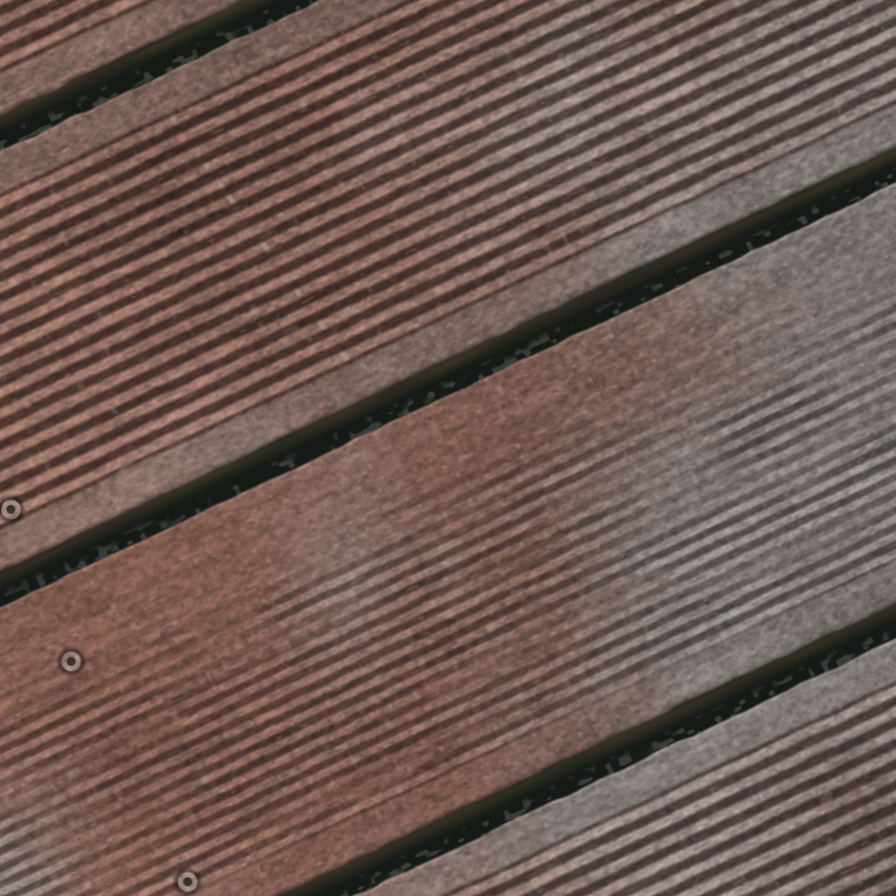
A Shadertoy shader for this texture:

```glsl
// Weathered decking: slanted boards split by dark gaps, each milled with fine grooves.
// Board space (u along, v across) is repeated with floor; value noise adds grain,
// grey weathering, worn grooves on every third board, debris and screws.

#define BOARD_ANGLE   0.443
#define BOARD_PITCH   0.460
#define BOARD_OFFSET  0.309
#define GAP_HALF      0.0185
#define FLAT_EDGE     0.060
#define GROOVE_COUNT  16.0
#define WORN_COUNT    20.0
#define GRAIN_AMOUNT  0.42
#define SCREW_U       0.190
#define SCREW_SPREAD  0.139
#define SCREW_RADIUS  0.0115

const vec3 WARM_WOOD = vec3(0.495, 0.350, 0.302);
const vec3 GREY_WOOD = vec3(0.475, 0.448, 0.438);
const vec3 GAP_BLACK = vec3(0.085, 0.100, 0.085);
const vec3 GAP_WALL  = vec3(0.205, 0.190, 0.145);
const vec3 DEBRIS    = vec3(0.300, 0.310, 0.290);
const vec3 PALE_CHIP = vec3(0.680, 0.600, 0.550);

float hash(vec2 p) {
    vec3 q = fract(vec3(p.xyx) * 0.1031);
    q += dot(q, q.yzx + 33.33);
    return fract((q.x + q.y) * q.z);
}

float noise(vec2 p) {
    vec2 i = floor(p), f = fract(p);
    f = f * f * (3.0 - 2.0 * f);
    return mix(mix(hash(i), hash(i + vec2(1, 0)), f.x),
               mix(hash(i + vec2(0, 1)), hash(i + vec2(1, 1)), f.x), f.y);
}

float fbm(vec2 p) {
    float sum = 0.0, amp = 0.5;
    for (int i = 0; i < 4; i++) {
        sum += amp * noise(p);
        p = p * 2.03 + 17.3;
        amp *= 0.5;
    }
    return sum / 0.9375;
}

// Ridge height 0..1 across a band of evenly spaced grooves
float ridges(float x, float count) {
    return smoothstep(0.08, 0.88, 0.5 - 0.5 * cos(6.28319 * x * count));
}

void mainImage(out vec4 fragColor, in vec2 fragCoord) {
    vec2 p = fragCoord / iResolution.y;
    float px = 1.0 / iResolution.y;

    // Board space
    float c = cos(BOARD_ANGLE), s = sin(BOARD_ANGLE);
    vec2 b = vec2(c * p.x + s * p.y, c * p.y - s * p.x);
    float id = floor((b.y - BOARD_OFFSET) / BOARD_PITCH);
    float l = b.y - BOARD_OFFSET - id * BOARD_PITCH;
    float worn = step(1.5, mod(id, 3.0));

    // Noise layers: fine grain, long streaks, large stains
    float grain = 0.6 * noise(b * vec2(130.0, 210.0)) + 0.4 * noise(b * vec2(260.0, 330.0) + 9.0);
    float streak = noise(b * vec2(14.0, 150.0) + 41.0);
    float stain = fbm(p * 4.5 + id * 7.7);

    // Grooves between flat edges; the worn board fades out towards its upper edge
    float wobble = 0.0016 * (noise(b * vec2(28.0, 60.0)) - 0.5);
    float across = (l + wobble - FLAT_EDGE) / (BOARD_PITCH - 2.0 * FLAT_EDGE);
    float ridge = ridges(across, mix(GROOVE_COUNT, WORN_COUNT, worn));
    float band = smoothstep(-0.008, 0.012, across) * smoothstep(1.008, 0.988, across);
    float patches = smoothstep(0.20, 0.70, noise(b * vec2(9.0, 32.0) + 5.0));
    float wornDepth = smoothstep(1.0, 0.65, across) * (0.28 + 0.50 * patches);
    float depth = band * mix(1.0, wornDepth, worn);

    // Wood tone: warm on the left, bleached grey to the right and on flat edges
    float grey = 0.85 * smoothstep(0.20, 1.05, p.x + 0.9 * (stain - 0.5));
    grey *= mix(0.75, 1.15, worn);
    grey += 0.38 * (1.0 - band) * (1.0 - worn) + 0.22 * ridge * depth;
    grey += 0.7 * smoothstep(0.16, 0.02, length(p * vec2(1.0, 0.8)) + 0.1 * (stain - 0.5));
    vec3 color = mix(WARM_WOOD, GREY_WOOD, clamp(grey, 0.0, 1.0));
    color *= mix(1.0, mix(0.56, 1.19, ridge), depth);
    color *= 1.0 + GRAIN_AMOUNT * (grain - 0.5) + 0.16 * (streak - 0.5) + 0.28 * (stain - 0.5);

    // Pale chips: sparse flecks and a slanting scratch over the ridges
    float chip = smoothstep(0.80, 0.95, noise(b * vec2(95.0, 150.0) + 70.0)) * 0.35;
    float scratch = abs(b.x - 0.592 + 0.183 * (b.y - 0.451));
    float dashes = smoothstep(0.35, 0.7, noise(vec2(b.y * 75.0, 3.0)));
    chip += 0.7 * smoothstep(0.005, 0.001, scratch) * dashes * ridge * band * step(abs(id), 0.5);
    color = mix(color, PALE_CHIP, chip * mix(0.5, 1.0, ridge));

    // Screws: a dark recess, a pale ring and a dark socket, two across each board
    for (float side = -1.0; side < 2.0; side += 2.0) {
        vec2 center = vec2(SCREW_U - 0.006 * side, 0.2145 + SCREW_SPREAD * side);
        float d = length(vec2(b.x, l) - center);
        float r = SCREW_RADIUS;
        color *= 1.0 - 0.45 * smoothstep(r * 1.6, r, d);
        float ring = smoothstep(0.0035 + px, 0.0015, abs(d - 0.68 * r));
        color = mix(color, PALE_CHIP * (0.75 + 0.4 * grain), ring * 0.85);
        color = mix(color, GAP_WALL, 0.8 * smoothstep(0.42 * r + px, 0.30 * r, d));
    }

    // Gap: signed height g about its centre, side wall above, debris below
    float g = l - BOARD_PITCH * step(0.5 * BOARD_PITCH, l);
    float edge = abs(g) - GAP_HALF + 0.003 * (noise(b * vec2(45.0, 5.0)) - 0.5);
    float lip = smoothstep(0.005, 0.001, edge) * step(g, 0.0);
    color *= 1.0 + 0.18 * lip;
    color *= 1.0 - 0.25 * smoothstep(0.006, 0.0, edge) * step(0.0, g);
    vec3 gap = mix(GAP_BLACK, GAP_WALL, smoothstep(-0.002, 0.015, g) * (0.65 + 0.5 * streak));
    float litter = smoothstep(0.58, 0.85, noise(b * vec2(120.0, 170.0) + 23.0));
    gap = mix(gap, DEBRIS, 0.65 * litter * smoothstep(0.002, -0.010, g));
    color = mix(gap, color, smoothstep(-px - 0.001, px + 0.001, edge));

    fragColor = vec4(clamp(color, 0.0, 1.0), 1.0);
}
```
